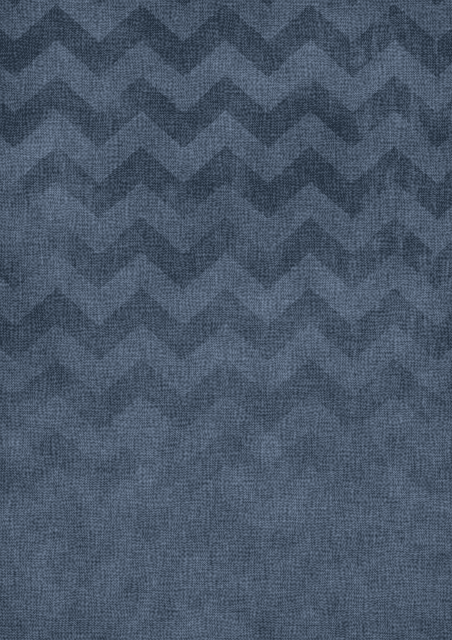
This pattern is drawn by a WebGL 2 fragment shader. Its source:

```glsl
#version 300 es
precision highp float;

uniform vec2 u_resolution;
out vec4 fragColor;

vec2 gradientAt(vec2 cell) {
    uvec2 q = uvec2(ivec2(cell) + 4096);
    uint h = q.x * 73856u ^ q.y * 19349u;
    h = (h ^ (h >> 15)) * 74573u;
    h = (h ^ (h >> 13)) * 46337u;
    float angle = float((h >> 8) & 1023u) * 6.28319 / 1024.0;
    return vec2(cos(angle), sin(angle));
}

// Gradient noise, roughly -0.7 to 0.7
float noise(vec2 p) {
    vec2 i = floor(p), f = p - i;
    vec2 w = f * f * f * (f * (f * 6.0 - 15.0) + 10.0);
    vec2 e = vec2(0.0, 1.0);
    float low = mix(dot(gradientAt(i), f), dot(gradientAt(i + e.yx), f - e.yx), w.x);
    float high = mix(dot(gradientAt(i + e.xy), f - e.xy), dot(gradientAt(i + e.yy), f - e.yy), w.x);
    return mix(low, high, w.y);
}

float fbm(vec2 p) {
    float sum = 0.0, amp = 1.0;
    for (int i = 0; i < 5; i++) {
        sum += amp * noise(p);
        p = mat2(1.6, 1.2, -1.2, 1.6) * p + 7.3;
        amp *= 0.55;
    }
    return sum;
}

// 1 inside the dark zigzag bands, 0 between them
float chevron(vec2 p, float soft) {
    float zigzag = abs(fract((p.x - 0.0885) / 0.1322 + 0.5) - 0.5) * 2.0;
    float depth = 1.0 - p.y - 0.0065 - 0.0590 * zigzag;
    float band = abs(fract(depth / 0.1108) - 0.25);
    band = min(band, 1.0 - band);
    return 1.0 - smoothstep(-soft, soft, (band - 0.25) * 0.1108);
}

// Plain weave: crossing threads with uneven thickness
float weave(vec2 p) {
    vec2 wobble = vec2(noise(p * vec2(45.0, 20.0)), noise(p * vec2(20.0, 45.0) + 40.0));
    vec2 t = p * 200.0 + wobble * 1.5;
    float crossing = sin(t.x * 6.28319) * sin(t.y * 6.28319);
    float gaps = cos(t.x * 6.28319) + cos(t.y * 6.28319);
    float warp = noise(p * vec2(240.0, 28.0));
    float weft = noise(p * vec2(28.0, 240.0) + 90.0);
    float grain = noise(p * 235.0 + 17.0);
    return 0.24 * crossing + 0.13 * gaps + 0.28 * (warp + weft) + 0.60 * grain;
}

void main() {
    vec2 uv = gl_FragCoord.xy / u_resolution;
    vec2 p = uv * vec2(0.7070, 1.0);
    float pixel = 1.0 / u_resolution.y;

    // Printed bands, ragged along the threads
    vec2 ragged = 0.0025 * vec2(noise(p * 130.0), noise(p * 130.0 + 60.0));
    float ink = chevron(p + ragged, max(0.0012, pixel));

    // Fade downward, with worn patches and dry vertical scratches
    float fade = mix(0.12, 1.0, smoothstep(0.05, 0.75, uv.y));
    float patches = fbm(p * 6.0 + vec2(3.1, 8.4));
    float scratches = fbm(p * vec2(55.0, 18.0) + 21.0);
    float leftWear = 1.0 - smoothstep(0.05, 0.28, length((uv - vec2(0.07, 0.66)) * vec2(1.0, 1.3)));
    float wear = smoothstep(0.12, 0.70, patches + 0.35 * scratches + 0.50 * leftWear);
    float rightWear = smoothstep(0.68, 0.80, uv.x) * smoothstep(0.10, 0.40, scratches);
    ink *= fade * (1.0 - 0.75 * wear) * (1.0 - 0.7 * rightWear);

    // Cloudy cloth, darker toward the borders
    float clouds = 0.30 * fbm(p * 5.0 + 31.0) + 0.16 * fbm(p * 20.0 + 11.0);
    vec2 border = min(uv, 1.0 - uv);
    float vignette = exp(-border.x * 16.0) + exp(-border.y * 14.0);
    float tone = 0.65 + clouds - 0.18 * vignette - 0.46 * ink + weave(p);

    vec3 shadowBlue = vec3(0.20, 0.25, 0.31);
    vec3 paleBlue = vec3(0.38, 0.44, 0.52);
    fragColor = vec4(mix(shadowBlue, paleBlue, clamp(tone, -0.3, 1.5)), 1.0);
}
```
